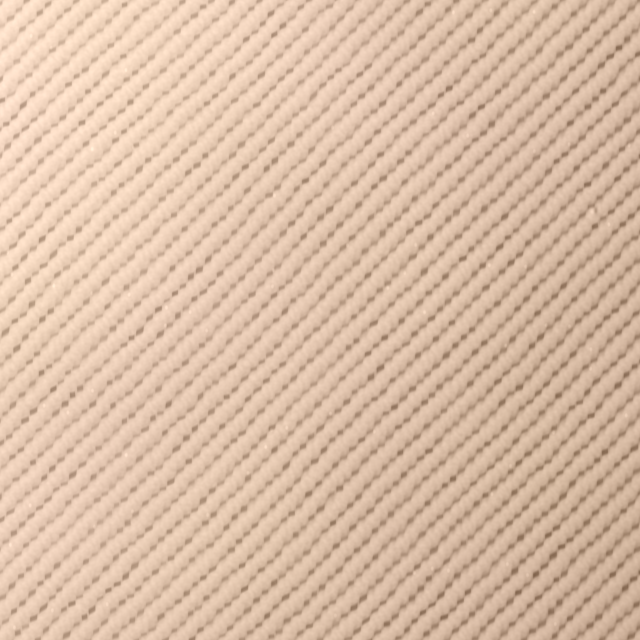
Give the GLSL for this texture, as a WebGL 1 fragment shader.

```glsl
precision highp float;
// Pale beige twill cloth: diagonal ribs parted by grooves of short dark dashes.
// A sheared grid gives rib and stitch numbers; hashes and gradient noise
// vary each stitch, and a soft light falls from the upper left.

uniform vec2 u_resolution;

const float TAU = 6.28318;

vec2 hash2(vec2 p) {
  vec3 q = fract(p.xyx * vec3(0.1031, 0.1030, 0.0973));
  q += dot(q, q.yzx + 33.33);
  return fract((q.xx + q.yz) * q.zy);
}

float cornerSlope(vec2 cell, vec2 f, vec2 corner) {
  return dot(hash2(cell + corner) * 2.0 - 1.0, f - corner);
}

// Gradient noise, roughly -0.7 to 0.7
float noise(vec2 p) {
  vec2 cell = floor(p), f = p - cell;
  vec2 w = f * f * f * (f * (f * 6.0 - 15.0) + 10.0);
  float low = mix(cornerSlope(cell, f, vec2(0, 0)), cornerSlope(cell, f, vec2(1, 0)), w.x);
  float high = mix(cornerSlope(cell, f, vec2(0, 1)), cornerSlope(cell, f, vec2(1, 1)), w.x);
  return mix(low, high, w.y);
}

void main() {
  vec2 uv = gl_FragCoord.xy / u_resolution;
  float pixel = 1.0 / u_resolution.y;

  // Rib coordinate runs across the diagonal, stitch coordinate along it
  float rib = 24.5 * uv.y - 25.0 * uv.x + 40.0
            + 0.5 * noise(uv * 2.3 + 7.0) + 0.16 * noise(uv * 26.0);
  float ribId = floor(rib);
  float across = fract(rib) - 0.5;
  float stitch = 75.0 * uv.x + 0.37 * ribId + 0.45 * noise(uv * 18.0 + 3.0);
  float along = fract(stitch) - 0.5;
  vec2 vary = hash2(vec2(ribId, floor(stitch)) + 11.0);

  // Broad light, with the cloth dimming toward the lower right
  float tone = 0.970 - 0.105 * uv.x - 0.050 * (1.0 - uv.y);
  tone += 0.030 * exp(-7.0 * dot(uv - vec2(0.1, 0.9), uv - vec2(0.1, 0.9)));
  tone += 0.028 * noise(uv * 4.0 + 20.0);

  // Rounded rib, lit on its upper flank, with a stepped soft groove
  tone += 0.026 * cos(TAU * (across + 0.30));
  float stepped = across - 0.065 * sin(TAU * stitch);
  float grooveDepth = mix(0.055, 0.120, smoothstep(0.1, 0.9, uv.x - 0.25 * uv.y + 0.1));
  tone -= grooveDepth * exp(-32.0 * stepped * stepped);

  // One dash per stitch, tilted flatter than the rib
  float tilt = across + 0.19 * along + 0.10 * (vary.x - 0.5);
  float thickness = 0.060 + 0.040 * vary.y;
  float edge = 0.055 + 13.0 * pixel;
  float dash = 1.0 - smoothstep(thickness - edge, thickness + edge, abs(tilt));
  float halfLength = 0.33 + 0.10 * vary.x;
  float tip = 0.06 + 30.0 * pixel;
  dash *= 1.0 - smoothstep(halfLength - tip, halfLength + tip, abs(along));
  float patchiness = clamp(0.85 + 0.7 * noise(uv * 9.0 + 31.0), 0.4, 1.2);
  tone -= dash * (0.085 + 0.10 * vary.y) * patchiness;

  // Yarn bumps on the rib face and fine fibre grain
  float face = smoothstep(0.1, 0.35, abs(across));
  tone += 0.008 * face * sin(TAU * (75.0 * uv.x + 40.0 * uv.y + noise(uv * 30.0)));
  tone += 0.028 * noise(uv * vec2(95.0, 130.0)) + 0.020 * noise(uv * 220.0 + 5.0);

  // Sparse pale lint, at most one speck in a cell
  vec2 lintCell = floor(uv * 32.0);
  vec2 lintAt = 0.2 + 0.6 * hash2(lintCell + 70.0);
  float lint = length((fract(uv * 32.0) - lintAt) * vec2(1.0, 0.7));
  float present = step(0.95, hash2(lintCell + 140.0).x);
  tone += 0.06 * present * (1.0 - smoothstep(0.02, 0.11, lint));

  // Single pulled thread: a pale nub beside a small dark slit
  vec2 nub = (uv - vec2(0.925, 0.671)) * vec2(1.0, 0.5);
  tone += 0.10 * exp(-90000.0 * dot(nub, nub));
  nub.x -= 0.006;
  tone -= 0.17 * exp(-120000.0 * dot(nub, nub));

  // Warm beige ramp with a slight shift across the cloth
  vec3 cloth = vec3(tone, tone - 0.113, tone - 0.203);
  cloth += vec3(0.0, 0.008, -0.010) * noise(uv * 3.0 + 50.0);
  gl_FragColor = vec4(clamp(cloth, 0.0, 1.0), 1.0);
}
```
